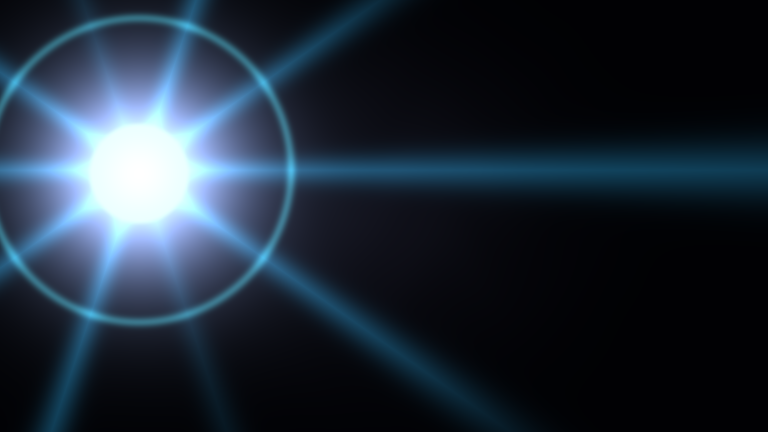
Write a Shadertoy shader that draws this background.

```glsl
// A brilliant star core on near-black space, wrapped in a blue glow and a thin halo ring.
// Beams are lines through the star at equal angles that widen with distance;
// all lights are soft falloffs added together, in units of the canvas height.

const vec2 STAR = vec2(0.322, 0.598);
const vec2 HUB = vec2(0.322, 0.606);
const float CORE_RADIUS = 0.114;
const float RING_RADIUS = 0.352;
const float BEAM_STEP = 0.6283185;   // a tenth of a turn
const float BEAM_SQUASH = 0.97;

const vec3 SPACE = vec3(0.002, 0.004, 0.014);
const vec3 HAZE = vec3(0.052, 0.052, 0.075);
const vec3 GLOW = vec3(1.22, 1.40, 1.88);
const vec3 CORE = vec3(0.90, 1.00, 1.00);
const vec3 BEAM = vec3(0.065, 0.265, 0.36);
const vec3 RING = vec3(0.10, 0.31, 0.33);

float gauss(float x, float width) {
    float q = x / width;
    return exp(-q * q);
}

// Light of a two-sided beam through the origin along a unit direction.
float beam(vec2 p, vec2 dir, float reach) {
    float along = abs(dot(p, dir));
    float across = abs(p.x * dir.y - p.y * dir.x);
    float width = 0.018 + 0.038 * along;
    float profile = 0.65 * gauss(across, width)
                  + 0.35 * exp(-across / (0.6 * width));
    return profile * exp(-pow(along / reach, 4.0));
}

// Five crossing lines make ten beams; one of the lines is faint.
float beams(vec2 p) {
    float light = 0.0;
    for (int i = 0; i < 5; i++) {
        float angle = float(i) * BEAM_STEP;
        vec2 dir = normalize(vec2(cos(angle), BEAM_SQUASH * sin(angle)));
        float strength = i == 3 ? 0.35 : 1.0;
        float reach = i == 0 ? 2.4 : 1.05;
        // The line rising to the right fades sooner on its upper side.
        if (i == 1 && p.x > 0.0) reach = 0.80;
        light += strength * beam(p, dir, reach);
    }
    return light;
}

// Faint uneven dust from layered sines.
float dust(vec2 p) {
    float wave = sin(p.x * 9.0 + 2.0 * sin(p.y * 7.0));
    wave += 0.5 * sin(p.y * 23.0 + 2.0 * sin(p.x * 17.0));
    return 1.0 + 0.08 * wave;
}

void mainImage(out vec4 fragColor, in vec2 fragCoord) {
    vec2 uv = fragCoord / iResolution.y;
    float pixel = 1.0 / iResolution.y;
    float starDist = length(uv - STAR);
    float ringDist = length(uv - HUB) - RING_RADIUS;

    // Dark space with a dim haze right of the star
    vec3 color = SPACE;
    vec2 hazePos = (uv - vec2(0.85, 0.52)) * vec2(1.0, 1.1);
    color += HAZE * gauss(length(hazePos), 0.36) * dust(uv);

    // Wide glow, beams and halo ring
    color += GLOW * exp(-pow(starDist / 0.2, 1.5));
    color += BEAM * beams(uv - HUB);
    color += RING * gauss(ringDist, 0.010 + 0.5 * pixel);

    // Bright disc with a soft rim
    float rim = 0.006 + pixel;
    float disc = 1.0 - smoothstep(-rim, rim, starDist - CORE_RADIUS);
    color = mix(color, CORE + 0.1 * gauss(starDist, 0.09), disc);

    fragColor = vec4(clamp(color, 0.0, 1.0), 1.0);
}
```
